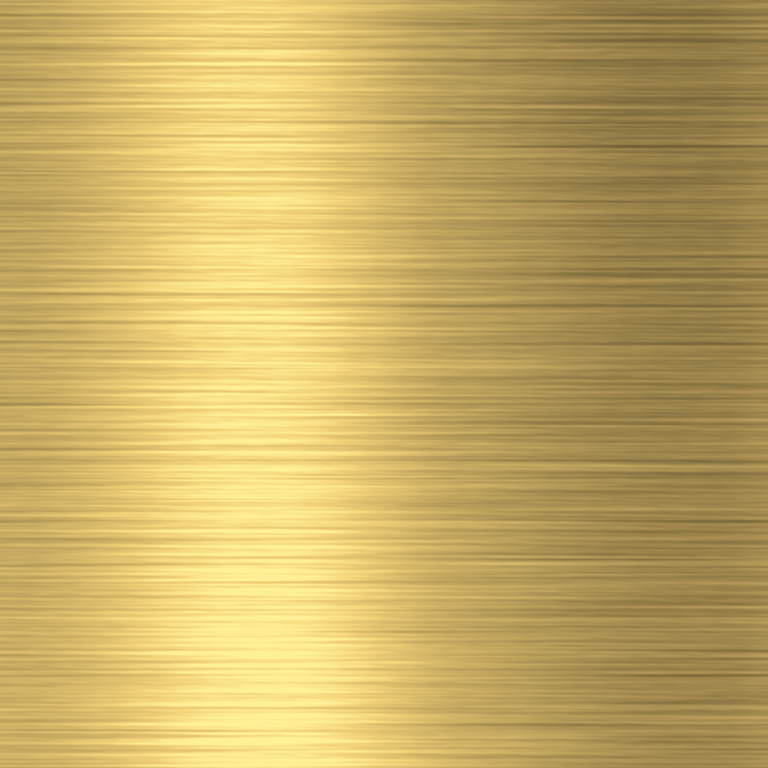
Write a WebGL 1 fragment shader that draws this texture.

```glsl
precision highp float;
// Brushed gold metal: fine horizontal streaks under a soft vertical sheen.

uniform vec2 u_resolution;

const vec3 SHADOW = vec3(0.50, 0.42, 0.24);
const vec3 GOLD = vec3(0.95, 0.82, 0.47);
const vec3 GLINT = vec3(1.0, 0.94, 0.59);

// Random gradient for a lattice cell, mostly vertical to keep streaks straight.
vec2 gradientAt(vec2 cell) {
  float h = fract(sin(dot(cell, vec2(127.1, 311.7))) * 43758.547);
  float angle = 6.28318 * h;
  return vec2(0.5 * cos(angle), sin(angle));
}

// Gradient noise, roughly -0.6 to 0.6.
float gradientNoise(vec2 p) {
  vec2 cell = floor(p);
  vec2 f = fract(p);
  vec2 w = f * f * f * (f * (f * 6.0 - 15.0) + 10.0);
  float a = dot(gradientAt(cell), f);
  float b = dot(gradientAt(cell + vec2(1.0, 0.0)), f - vec2(1.0, 0.0));
  float c = dot(gradientAt(cell + vec2(0.0, 1.0)), f - vec2(0.0, 1.0));
  float d = dot(gradientAt(cell + vec2(1.0, 1.0)), f - vec2(1.0, 1.0));
  return mix(mix(a, b, w.x), mix(c, d, w.x), w.y);
}

// Noise stretched along x; the shear staggers the rows so that no columns show.
float streakLayer(vec2 uv, vec2 frequency, float shear, float seed) {
  vec2 p = uv * frequency;
  p.x += uv.y * shear;
  return gradientNoise(p + seed);
}

// Sparse thin scratches: only the peaks of a streak layer remain.
float hairlines(vec2 uv, vec2 frequency, float shear, float seed) {
  return smoothstep(0.14, 0.42, streakLayer(uv, frequency, shear, seed));
}

// Brushing marks, from faint bands to scratches and short grain.
float brushing(vec2 uv) {
  float marks = 0.04 * streakLayer(uv, vec2(1.5, 40.0), 9.0, 3.7);
  marks += 0.08 * streakLayer(uv, vec2(2.0, 95.0), 23.0, 17.3);
  marks += 0.11 * streakLayer(uv, vec2(2.6, 160.0), 37.0, 41.9);
  marks += 0.12 * streakLayer(uv, vec2(4.0, 235.0), 57.0, 73.1);
  marks += 0.05 * streakLayer(uv, vec2(30.0, 225.0), 83.0, 91.6);
  marks -= 0.07 * hairlines(uv, vec2(1.8, 125.0), 31.0, 27.4);
  marks += 0.04 * hairlines(uv, vec2(2.4, 140.0), 43.0, 58.2);
  return marks + 0.005;
}

// Broad reflected light: bright band left of centre, dim right side.
float sheen(vec2 uv) {
  float x = uv.x + 0.03 * (uv.y - 0.5);
  float tone = 0.76;
  tone += 0.23 * smoothstep(0.0, 0.32, x);
  tone -= 0.21 * smoothstep(0.35, 0.60, x);
  tone -= 0.19 * smoothstep(0.48, 0.88, x);
  tone += 0.04 * smoothstep(0.93, 1.02, x);
  return tone + 0.08 * (0.5 - uv.y);
}

// Tone to metal colour, with a paler tint in the brightest parts.
vec3 metalColor(float tone) {
  vec3 body = mix(SHADOW, GOLD, clamp((tone - 0.50) / 0.45, -0.1, 1.0));
  return mix(body, GLINT, smoothstep(0.92, 1.06, tone));
}

void main() {
  vec2 uv = gl_FragCoord.xy / u_resolution;
  float tone = sheen(uv) + brushing(uv);
  gl_FragColor = vec4(metalColor(tone), 1.0);
}
```
